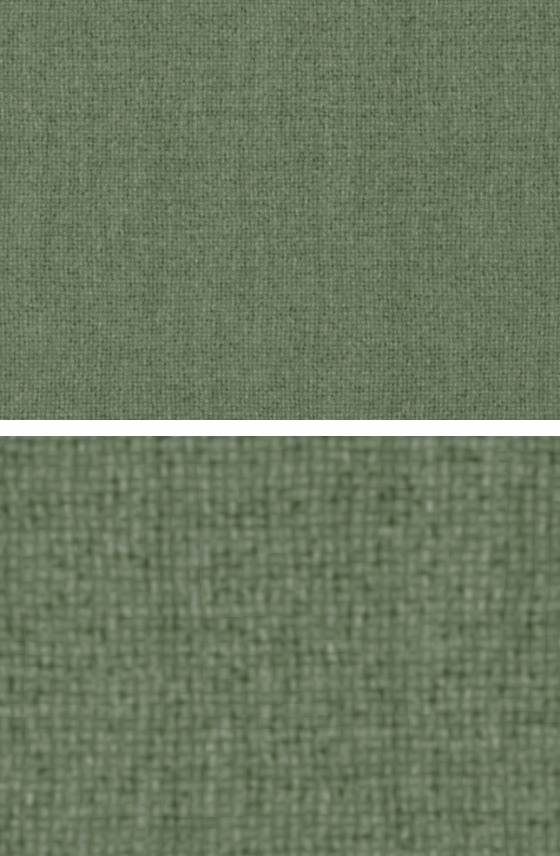
Top, the full canvas; bottom, a detail of the centre.
A Shadertoy shader for this texture:

```glsl
// Soft sage-green linen in plain weave: warp and weft threads swap on a
// checkerboard, with the warp standing out as fine upright lines. Cellular
// blobs darken the gaps and add pale, stretched fibre flecks.

const float PI = 3.14159265;

float hash(vec2 p) {
    vec3 q = fract(vec3(p.xyx) * 0.1031);
    q += dot(q, q.yzx + 33.33);
    return fract((q.x + q.y) * q.z);
}

// Jittered soft blobs, one per cell; a higher rarity leaves fewer strong ones
float cellBlobs(vec2 p, vec2 sharpness, float rarity, float seed) {
    vec2 cell = floor(p);
    float sum = 0.0;
    for (int y = -1; y <= 1; y++) {
        for (int x = -1; x <= 1; x++) {
            vec2 id = cell + vec2(x, y);
            vec2 jitter = vec2(hash(id + seed), hash(id + seed + 41.7)) - 0.5;
            vec2 d = (p - id - 0.5 - 0.6 * jitter) * sharpness;
            sum += pow(hash(id + seed + 83.1), rarity) * exp(-dot(d, d));
        }
    }
    return sum;
}

// Shade of one thread, varying slowly along its length
float threadShade(float id, float along, float seed) {
    float phase = 6.28 * hash(vec2(id, seed + 5.0));
    float slub = sin(along * 0.27 + phase) + sin(along * 0.83 + phase * 3.0);
    return 0.046 * (hash(vec2(id, seed)) - 0.5) + 0.008 * slub;
}

// Rounded height of a thread that dips at both ends of its visible float
float threadHeight(float across, float along) {
    float ridge = 0.5 - 0.5 * cos(2.0 * PI * across);
    float hump = 0.5 - 0.5 * cos(2.0 * PI * along);
    return ridge * (0.6 + 0.4 * hump);
}

void mainImage(out vec4 fragColor, in vec2 fragCoord) {
    vec2 uv = fragCoord / iResolution.y;

    // Thread coordinates, bent a little so the rows are not ruler straight
    vec2 p = uv * vec2(91.0, 101.0) + 200.0;
    p += 0.25 * sin(p.yx * vec2(0.13, 0.09) + sin(p * 0.07) * 2.0);
    p += 0.07 * sin(p.yx * vec2(0.71, 0.57) + p * 0.4);

    // Plain weave, with the warp showing faintly through the weft
    float warpOnTop = clamp(0.5 + 1.4 * sin(PI * p.x) * sin(PI * p.y), 0.0, 1.0);
    float warp = threadShade(floor(p.x), p.y, 11.0) + 0.088 * threadHeight(p.x, p.y);
    float weft = threadShade(floor(p.y), p.x, 57.0) + 0.068 * threadHeight(p.y, p.x);
    float shade = mix(weft, warp, 0.15 + 0.75 * warpOnTop) - 0.032;

    // Dark gaps at the crossings, pale flecks along the warp, fine fibre grain
    float gaps = cellBlobs(p + 0.5, vec2(3.0, 2.5), 2.0, 3.0);
    float flecks = cellBlobs(p, vec2(2.9, 1.5), 5.0, 19.0);
    float grain = cellBlobs(p * vec2(1.7, 1.3), vec2(2.2), 1.0, 71.0);
    shade += 0.002 - 0.115 * gaps + 0.055 * flecks + 0.075 * (grain - 0.34);

    // Bundles of lighter and darker warp, then a faint falloff to lower right
    float drift = p.y * 0.05;
    shade += 0.004 * sin(p.x * 0.9 + 2.0 * sin(p.x * 0.17 + drift));
    shade += 0.004 * sin(p.x * 0.37 + 1.5 * sin(drift * 1.7 + p.x * 0.06));
    shade += 0.010 * (uv.y - 0.5) - 0.008 * (uv.x - 0.67);

    vec3 sage = vec3(0.421, 0.474, 0.378);
    vec3 greyFibre = vec3(0.008, -0.004, 0.016);
    vec3 color = sage + shade * vec3(1.0, 0.97, 1.03) + greyFibre * (flecks - 0.12);
    fragColor = vec4(color, 1.0);
}
```
